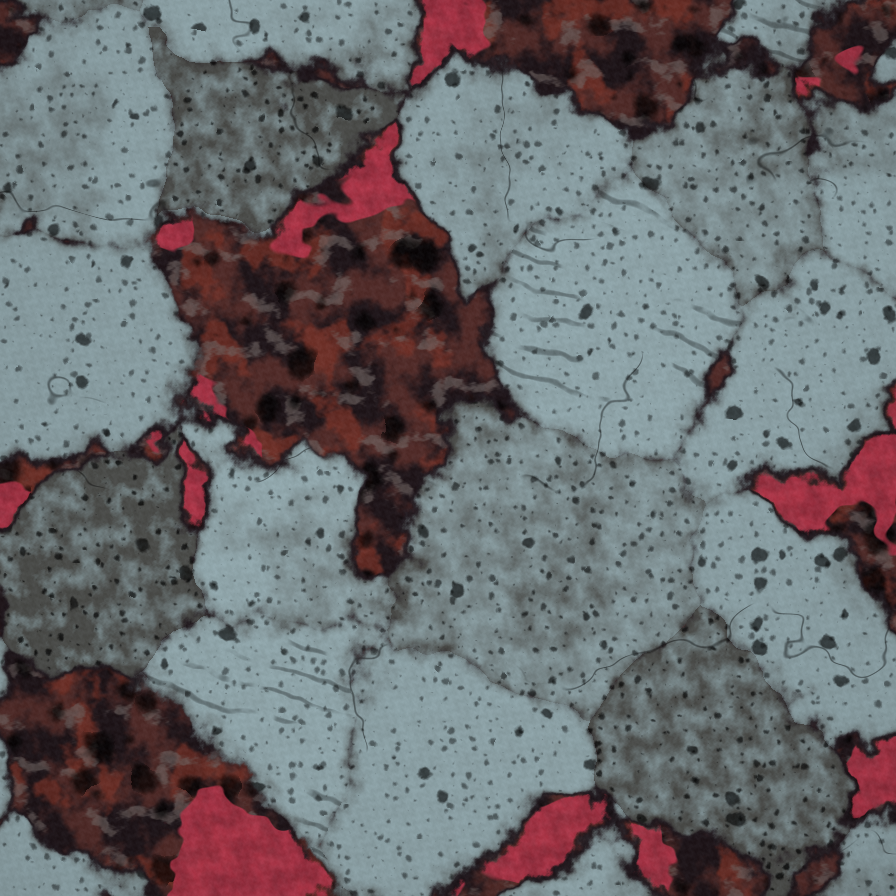
This texture is drawn by a Shadertoy shader. Its source:

```glsl
// Sandstone thin section: pale blue-grey grains in dark rusty cement with red pores.
// Warped cellular noise lays out the grains; layered sines vary the gaps, dirt and stains.
// Finer cellular noise scatters the mineral specks.

vec2 hash2(vec2 p) {
    vec3 q = fract(p.xyx * vec3(0.1031, 0.1030, 0.0973));
    q += dot(q, q.yzx + 33.33);
    return fract((q.xx + q.yz) * q.zy);
}

// Layered, rotated sines, roughly -1 to 1
float waves(vec2 p) {
    float sum = 0.0, amp = 0.5;
    for (int i = 0; i < 5; i++) {
        p = mat2(0.8, 0.6, -0.6, 0.8) * p;
        sum += amp * sin(p.x + 1.7 * sin(p.y * 1.1 + float(i)));
        p = p * 1.93 + 3.1;
        amp *= 0.52;
    }
    return sum;
}

vec2 seedOf(vec2 cell) { return cell + 0.1 + 0.8 * hash2(cell + 40.0); }

// x: distance to the seed, y: distance to the cell border, zw: cell index
vec4 cells(vec2 p) {
    vec2 base = floor(p), near = vec2(0.0), id = base;
    float best = 9.0, edge = 9.0;
    for (int y = -1; y <= 1; y++)
    for (int x = -1; x <= 1; x++) {
        vec2 cell = base + vec2(x, y), o = seedOf(cell) - p;
        if (dot(o, o) < best) { best = dot(o, o); near = o; id = cell; }
    }
    for (int y = -2; y <= 2; y++)
    for (int x = -2; x <= 2; x++) {
        vec2 o = seedOf(base + vec2(x, y)) - p, across = o - near;
        if (dot(across, across) > 1e-5)
            edge = min(edge, dot(0.5 * (o + near), normalize(across)));
    }
    return vec4(sqrt(best), edge, id);
}

// Soft irregular dots; a higher power makes large ones rarer
float specks(vec2 p, float size, float power, float soft) {
    vec4 c = cells(p + 0.12 * vec2(waves(p * 3.0), waves(p * 3.0 + 9.0)));
    float radius = size * pow(hash2(c.zw + 7.0).x, power) - 0.08;
    return smoothstep(soft, -soft, c.x - radius);
}

vec3 cementColor(vec2 uv, float d) {
    float mottle = waves(uv * 48.0);
    vec3 col = mix(vec3(0.12, 0.085, 0.10), vec3(0.31, 0.17, 0.16), smoothstep(-0.45, 0.55, mottle));
    col = mix(col, vec3(0.47, 0.20, 0.16), 0.7 * smoothstep(0.15, 0.6, waves(uv * 37.0 + 15.0)));
    col = mix(col, vec3(0.43, 0.39, 0.38), 0.6 * smoothstep(0.3, 0.7, waves(uv * vec2(50.0, 75.0) + 60.0)));
    col *= 1.0 - 0.65 * specks(uv * 26.0, 0.55, 2.0, 0.15);

    // Open pores filled with clear red resin
    vec3 resin = vec3(0.64, 0.20, 0.27) * (1.0 + 0.12 * waves(uv * 120.0));
    float pore = smoothstep(0.27, 0.32, waves(uv * 11.0 + 20.0)) * smoothstep(-0.015, -0.04, d);
    return mix(col, resin, 0.92 * pore);
}

vec3 grainColor(vec2 uv, float d, float kind, vec2 id) {
    vec3 col = vec3(0.555, 0.64, 0.66) * (0.97 + 0.06 * hash2(id).y);

    // Altered grains, cloudy patches and stained margins
    float dirt = kind == 3.0 ? 0.85 : kind == 5.0 ? 0.38 : 0.08;
    dirt += 0.35 * smoothstep(0.1, 0.7, waves(uv * 9.0 + 7.0));
    dirt += 0.45 * (1.0 - smoothstep(0.0, 0.09, d));
    float mottle = 0.5 + 0.5 * waves(uv * 95.0);
    col = mix(col, vec3(0.29, 0.295, 0.285), clamp(dirt * (0.3 + mottle), 0.0, 1.0));

    // Cleavage traces in one kind of grain
    float bars = smoothstep(0.75, 1.0, sin(dot(uv, vec2(70.0, 190.0)) + 2.0 * waves(uv * 20.0)));
    col *= 1.0 - 0.3 * bars * float(kind == 1.0) * smoothstep(0.0, 0.4, waves(uv * 25.0));

    // Hairline cracks, then fine and coarse specks
    float crack = smoothstep(0.022, 0.0, abs(waves(uv * 8.0 + 31.0)));
    col *= 1.0 - 0.4 * crack * smoothstep(0.0, 0.35, waves(uv * 14.0 + 3.0));
    col *= 1.0 - (0.4 + 0.25 * dirt) * specks(uv * 78.0, 0.38, 2.0, 0.14);
    return col * (1.0 - 0.6 * specks(uv * 30.0, 0.36, 5.0, 0.06));
}

void mainImage(out vec4 fragColor, in vec2 fragCoord) {
    vec2 uv = fragCoord / iResolution.y;

    // Grain layout with bent, ragged borders
    vec2 warp = vec2(waves(uv * 13.0), waves(uv * 13.0 + 50.0));
    vec4 grain = cells(uv * 4.2 + 0.13 * warp);
    float kind = mod(grain.z + 3.0 * grain.w, 7.0);

    // Signed distance to the cement; every seventh cell is all cement
    float opening = waves(uv * 9.0 + 11.0);
    float gap = -0.02 + 0.15 * smoothstep(0.0, 0.6, opening);
    float d = (kind == 0.0 ? -grain.y : grain.y) - gap + 0.022 * waves(uv * 140.0);

    vec3 col = mix(grainColor(uv, d, kind, grain.zw), cementColor(uv, d), smoothstep(0.012, -0.012, d));

    // Dark rims, strongest beside open gaps
    float rim = exp(-pow(d / 0.022, 2.0)) * mix(0.4, 0.9, smoothstep(-0.3, 0.2, opening));
    col = mix(col, vec3(0.12, 0.09, 0.11), rim);

    // Fine grain and slight darkening toward the corners
    col += 0.022 * waves(uv * 420.0) * vec3(0.9, 1.0, 1.1);
    vec2 centered = fragCoord / iResolution.xy - 0.5;
    fragColor = vec4(col * (1.03 - 0.16 * dot(centered, centered)), 1.0);
}
```
